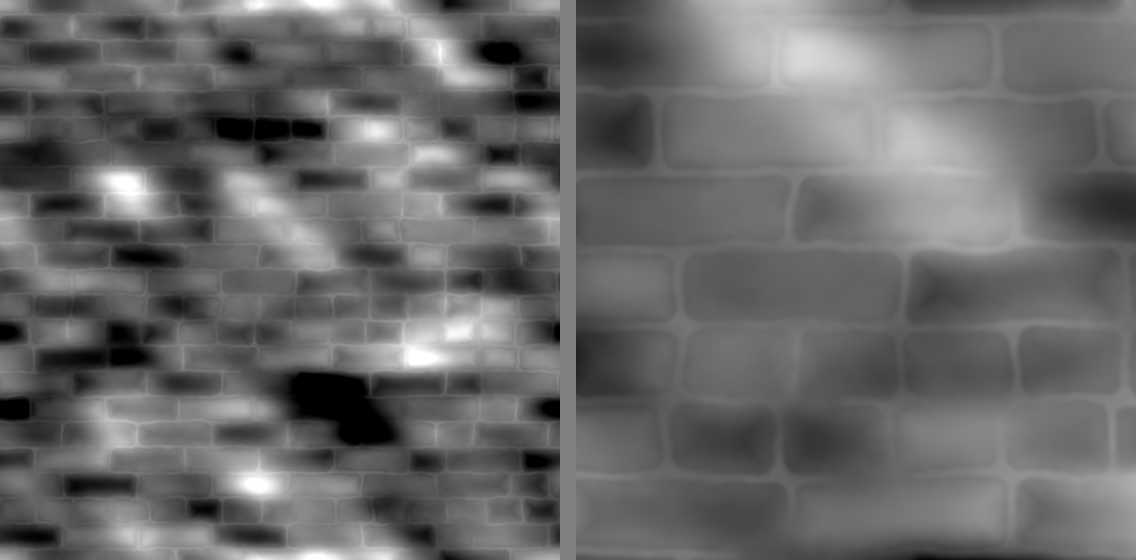
Left: the whole. Right: its middle third, enlarged.
Give the GLSL for this texture map, as a WebGL 2 fragment shader.

```glsl
#version 300 es
precision highp float;

uniform vec2 u_resolution;
out vec4 fragColor;

const float ROWS = 22.0;
const float UNITS = 15.0;        // half-brick units across
const float ROW_SHIFT = 0.43;
const float BASE_TONE = 0.425;

float hash(vec2 cell, float seed) {
    uvec2 q = uvec2(ivec2(cell)) * uvec2(1597334673u, 3812015801u);
    uint n = (q.x ^ q.y ^ (uint(seed) * 2654435769u)) * 1597334673u;
    n = (n ^ (n >> 15)) * 2246822519u;
    n ^= n >> 13;
    return float(n >> 8) / 16777216.0;
}

// Value noise centred on zero that wraps after a whole number of cells
float wrapNoise(vec2 p, vec2 cells, float seed) {
    vec2 g = p * cells;
    vec2 i = floor(g);
    vec2 f = g - i;
    f = f * f * f * (f * (f * 6.0 - 15.0) + 10.0);
    vec2 a = mod(i, cells);
    vec2 b = mod(i + 1.0, cells);
    float low = mix(hash(a, seed), hash(vec2(b.x, a.y), seed), f.x);
    float high = mix(hash(vec2(a.x, b.y), seed), hash(b, seed), f.x);
    return mix(low, high, f.y) - 0.5;
}

float fractalNoise(vec2 p, vec2 cells, float seed) {
    float sum = 0.0;
    float gain = 0.6;
    for (int k = 0; k < 3; k++) {
        sum += gain * wrapNoise(p, cells, seed + float(k));
        cells *= 2.0;
        gain *= 0.5;
    }
    return sum;
}

float roundedBox(vec2 p, vec2 halfSize, float radius) {
    vec2 q = abs(p) - halfSize + radius;
    return length(max(q, 0.0)) + min(max(q.x, q.y), 0.0) - radius;
}

// Finds the brick at p: its id, its position from -1 to 1, and edge depth
void findBrick(vec2 p, out vec2 id, out vec2 local, out float depth) {
    float y = p.y * ROWS - ROW_SHIFT;
    float row = mod(floor(y), ROWS);
    bool header = abs(mod(abs(row - 8.5), 7.0) - 0.5) < 0.1;

    float closerShift = 2.0 * floor(hash(vec2(row, 3.0), 1.0) * 3.0);
    float jitter = 0.35 * hash(vec2(row, 7.0), 2.0);
    float x = mod(p.x * UNITS + mod(row, 2.0) + closerShift + jitter, UNITS);

    // Stretchers span two units; the last one is cut to a single unit
    float span = header ? 1.0 : 2.0;
    float index = floor(x / span);
    float start = index * span;
    float width = min(span, UNITS - start);

    id = vec2(index, row);
    local = 2.0 * vec2((x - start) / width, fract(y)) - 1.0;
    vec2 halfSize = 0.5 * vec2(width / UNITS, 1.0 / ROWS);
    depth = -roundedBox(local * halfSize, halfSize, 0.011);
}

// Broad stains: clouds, drifts centred on the rows, and diagonal streaks
float stains(vec2 p) {
    vec2 rowCentred = p - vec2(0.0, (ROW_SHIFT + 0.5) / ROWS);
    float clouds = 0.38 * wrapNoise(p, vec2(4.0, 8.0), 11.0);
    float drifts = 0.50 * wrapNoise(rowCentred, vec2(9.0, 22.0), 12.0);
    float streaks = 0.36 * wrapNoise(vec2(p.x, p.y + p.x), vec2(4.0, 10.0), 13.0);
    return clouds + drifts + streaks;
}

void main() {
    vec2 p = gl_FragCoord.xy / u_resolution;
    float pixel = 1.0 / min(u_resolution.x, u_resolution.y);

    // Uneven brick edges
    vec2 wobble = vec2(fractalNoise(p, vec2(28.0), 21.0),
                       fractalNoise(p, vec2(28.0), 25.0));
    vec2 id;
    vec2 local;
    float depth;
    findBrick(p + 0.008 * wobble, id, local, depth);

    // Soft pillow of tone inside each brick
    float body = smoothstep(-0.003, 0.021, depth);
    float brickTone = 0.27 * (hash(id, 31.0) - 0.5);
    float slope = 0.10 * (hash(id, 32.0) - 0.5) * local.x;
    float shade = stains(p) + body * (brickTone + slope);

    // Strengthen the brightest and darkest patches
    float tone = BASE_TONE + shade * (0.88 + 2.4 * shade * shade);

    // Faint worn joints with rough rims
    float line = 1.0 - smoothstep(0.0, max(0.0045, 1.5 * pixel), depth);
    float rim = smoothstep(0.001, 0.004, depth) * (1.0 - smoothstep(0.004, 0.010, depth));
    float wear = clamp(0.5 + 1.5 * fractalNoise(p, vec2(18.0, 26.0), 41.0), 0.0, 1.0);
    float grain = fractalNoise(p, vec2(80.0), 45.0);
    tone += 0.055 * line * wear - 0.018 * rim * wear - 0.03 * body;
    tone += grain * mix(0.045, 0.01, body);
    tone += 0.07 * body * fractalNoise(p, vec2(20.0, 30.0), 51.0);

    fragColor = vec4(vec3(clamp(tone, 0.0, 1.0)), 1.0);
}
```
